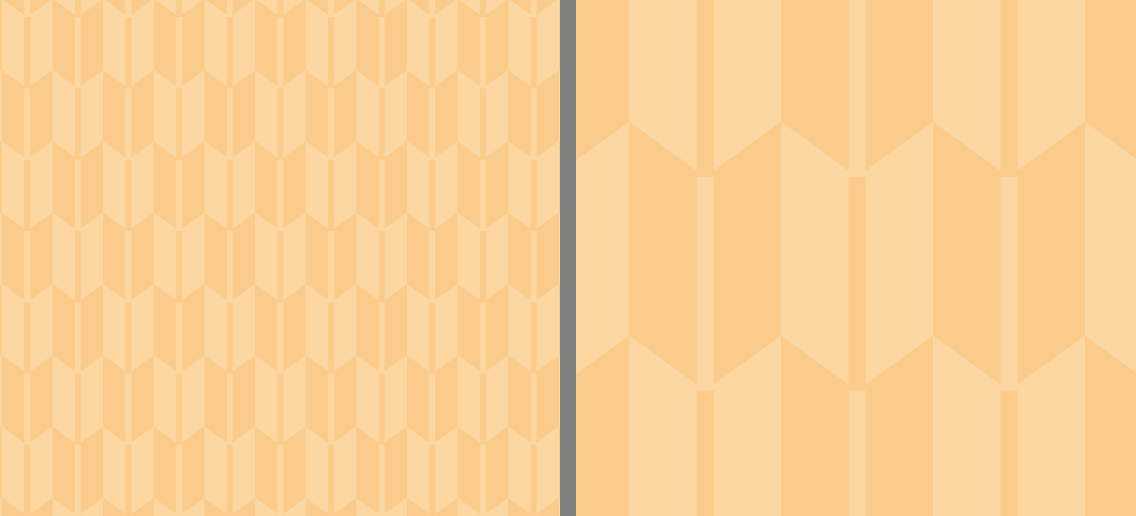
Left, the full canvas; right, a detail of the centre.
This pattern is drawn by a Shadertoy shader. Its source:

```glsl
// Arrow-feather pattern: notched two-tone feathers in counterchange, each with a contrasting shaft.
#define FEATHER   vec2(0.09043, 0.12730)   // feather size, in canvas widths
#define OFFSET    vec2(0.0033, -0.0023)    // first feather, from the top left
#define NOTCH     0.257                    // depth of the V, in feather heights
#define SHAFT     0.057                    // half width of the shaft, in feather widths
#define LIGHT     vec3(0.988, 0.843, 0.635)
#define DARK      vec3(0.980, 0.796, 0.545)

// Smoothed square wave: +1 on even cells, -1 on odd cells.
float alternate(float t, float blur) {
    float edge = 0.5 - abs(mod(t + 0.5, 2.0) - 1.0);
    return clamp(2.0 * edge / blur, -1.0, 1.0);
}

void mainImage(out vec4 fragColor, in vec2 fragCoord) {
    // Cell coordinates, with y running downward
    vec2 p = vec2(fragCoord.x, iResolution.y - fragCoord.y) / iResolution.x;
    vec2 cell = (p - OFFSET) / FEATHER;
    vec2 pixel = 1.0 / (iResolution.x * FEATHER);

    // Each column falls from its edges to a V at the centre
    float fromCentre = abs(fract(cell.x) - 0.5);
    float notch = NOTCH * (1.0 - 2.0 * fromCentre);
    float column = alternate(cell.x, pixel.x);
    float vane = column * alternate(cell.y - notch, pixel.y * 1.2);

    // The shaft takes the opposite tone and ends flat at the tip of the V
    float shaft = -column * alternate(cell.y - NOTCH, pixel.y);
    float inShaft = clamp((SHAFT - fromCentre) / pixel.x + 0.5, 0.0, 1.0);

    float tone = mix(vane, shaft, inShaft);
    fragColor = vec4(mix(DARK, LIGHT, 0.5 + 0.5 * tone), 1.0);
}
```
